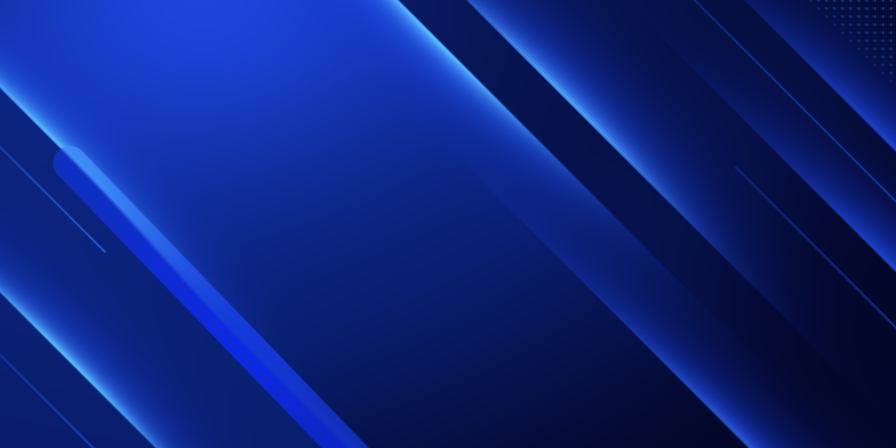
Give the GLSL for this background, as a Shadertoy shader.

```glsl
const vec3 DEEP = vec3(0.010, 0.025, 0.16);
const vec3 NAVY = vec3(0.042, 0.14, 0.50);
const vec3 ROYAL = vec3(0.11, 0.27, 0.87);
const vec3 ELECTRIC = vec3(0.10, 0.26, 0.97);
const vec3 CYAN = vec3(0.39, 0.84, 1.0);

// Diagonal frame: x runs across the stripes, y runs down along them
vec2 toDiagonal(vec2 p) {
    float down = 1.0 - p.y;
    return vec2(p.x - down, p.x + down) * 0.70711;
}

float bell(float x, float center, float spread) {
    float t = (x - center) / spread;
    return exp(-t * t);
}

float edgeMask(float d, float softness) {
    return smoothstep(-softness, softness, d);
}

float capsule(vec2 q, vec2 a, vec2 b, float radius) {
    vec2 pa = q - a, ba = b - a;
    float h = clamp(dot(pa, ba) / dot(ba, ba), 0.0, 1.0);
    return length(pa - ba * h) - radius;
}

// One sharp side, with light fading away from it on the other
vec3 glowEdge(vec3 col, vec2 q, float offset, float side, float peak,
              float spread, float width, float strength, float core, float px) {
    float d = (q.x - offset) * side;
    float mask = edgeMask(d, px + 0.002);
    float away = max(d, 0.0);
    float halo = exp(-away / width) * bell(q.y, peak, spread);
    float rim = exp(-away / (width * 0.28)) * bell(q.y, peak, spread * 0.65);
    col = mix(col, ELECTRIC, mask * halo * strength);
    return mix(col, CYAN, mask * rim * core);
}

// Thin line that brightens towards its lower end
vec3 thinLine(vec3 col, vec2 q, float offset, float start, float end,
              float strength, vec3 tint, float px) {
    float line = 1.0 - smoothstep(0.001, 0.0025 + px, abs(q.x - offset));
    float span = edgeMask(q.y - start, px) * edgeMask(end - q.y, px);
    float ramp = mix(0.5, 1.0, clamp((q.y - start) / (end - start), 0.0, 1.0));
    return mix(col, tint, line * span * ramp * strength);
}

vec3 backdrop(vec2 p, vec2 q, float px) {
    float r = length((p - vec2(0.45, 1.02)) * vec2(0.8, 1.0));
    vec3 col = mix(ROYAL, NAVY, smoothstep(0.0, 0.68, r));
    col = mix(col, DEEP, smoothstep(0.5, 1.45, r));

    // Shaded lower left panel
    float leftPanel = edgeMask(-0.138 - q.x, px + 0.002);
    col = mix(col, NAVY * 0.92, leftPanel * 0.75);

    // Shaded right panel, dissolving downwards
    float rightPanel = edgeMask(q.x - 0.628, px + 0.002);
    float fade = 1.0 - smoothstep(1.1, 1.55, q.y);
    return mix(col, DEEP, rightPanel * mix(0.2, 0.55, fade));
}

vec3 pill(vec3 col, vec2 q, float px) {
    float d = capsule(q, vec2(-0.147, 0.368), vec2(-0.163, 1.3), 0.038);
    float lower = smoothstep(0.35, 0.95, q.y);
    float upperSide = edgeMask(q.x + 0.138 + 0.02 * lower, 0.006);
    vec3 body = mix(vec3(0.06, 0.19, 0.78), vec3(0.05, 0.17, 0.93), lower);
    vec3 lit = mix(vec3(0.24, 0.55, 0.97), vec3(0.08, 0.23, 0.88), lower);
    float opacity = mix(0.9, 0.7, smoothstep(0.9, 1.25, q.y));
    return mix(col, mix(body, lit, upperSide), edgeMask(-d, px + 0.001) * opacity);
}

vec3 dotGrid(vec3 col, vec2 p, vec2 q, float spacing, float px) {
    vec2 cell = (fract(p / spacing) - 0.5) * spacing;
    float dots = 1.0 - smoothstep(0.002, 0.003 + px, length(cell));
    float region = smoothstep(1.26, 1.3, q.x);
    return mix(col, vec3(0.16, 0.32, 0.68), dots * region * 0.5);
}

void mainImage(out vec4 fragColor, in vec2 fragCoord) {
    vec2 p = fragCoord / iResolution.y;
    vec2 q = toDiagonal(p);
    float px = 0.7 / iResolution.y;
    vec3 col = backdrop(p, q, px);

    // Left beams
    col = glowEdge(col, q, -0.138, 1.0, 0.30, 0.48, 0.075, 0.80, 0.95, px);
    col = glowEdge(col, q, -0.461, 1.0, 0.68, 0.46, 0.062, 0.85, 1.0, px);
    col = pill(col, q, px);

    // Central beams
    col = glowEdge(col, q, 0.628, -1.0, 0.74, 0.48, 0.075, 0.90, 1.0, px);
    col = glowEdge(col, q, 0.737, 1.0, 1.05, 0.46, 0.072, 0.95, 0.80, px);
    col = glowEdge(col, q, 0.475, 1.0, 1.92, 0.55, 0.060, 0.85, 0.25, px);

    // Right beams
    col = glowEdge(col, q, 1.175, 1.0, 1.70, 0.46, 0.065, 0.80, 0.12, px);
    col = glowEdge(col, q, 0.985, 1.0, 1.88, 0.46, 0.070, 0.80, 0.12, px);

    // Fine lines
    col = thinLine(col, q, -0.232, 0.20, 0.565, 0.65, vec3(0.18, 0.42, 0.9), px);
    col = thinLine(col, q, -0.560, 0.50, 0.95, 0.60, vec3(0.12, 0.34, 0.9), px);
    col = thinLine(col, q, 1.096, 1.00, 1.85, 0.65, vec3(0.12, 0.28, 0.8), px);
    col = thinLine(col, q, 0.897, 1.424, 2.0, 0.60, vec3(0.12, 0.26, 0.8), px);

    col = dotGrid(col, p, q, 0.018, px);
    fragColor = vec4(col, 1.0);
}
```
